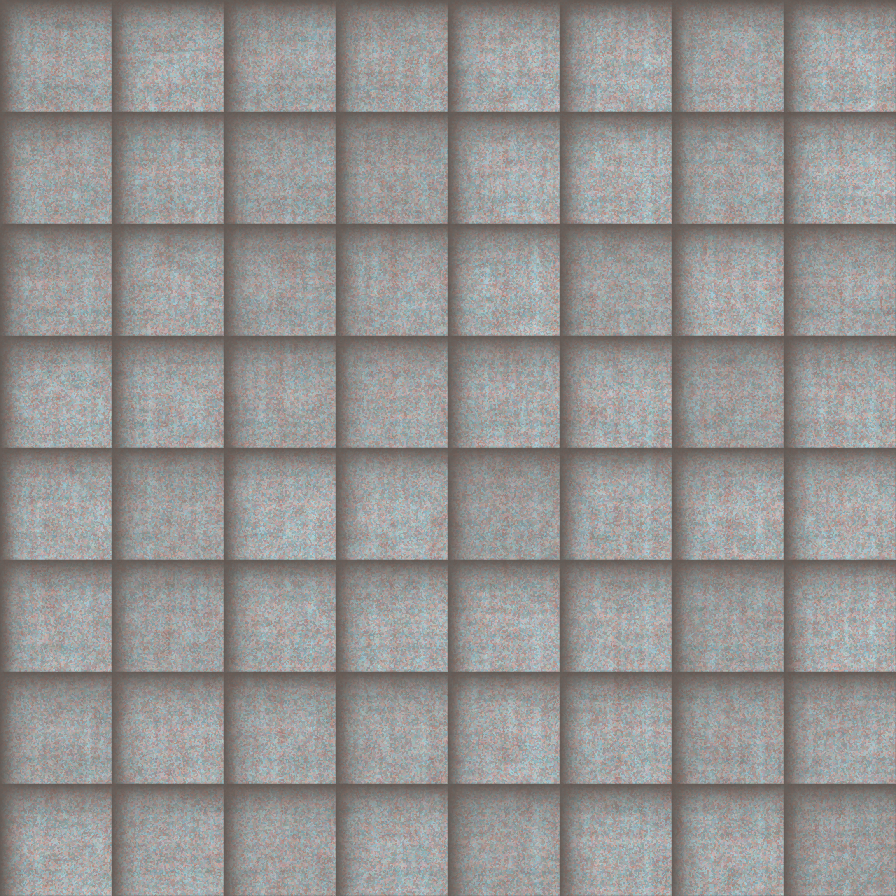
This pattern is drawn by a WebGL 1 fragment shader. Its source:

```glsl
precision highp float;

uniform vec2 u_resolution;

vec3 hash3(vec2 p) {
  vec3 q = fract(p.xyx * vec3(0.1031, 0.1030, 0.0973));
  q += dot(q, q.yxz + 33.33);
  return fract((q.xxy + q.yzz) * q.zyx);
}

// Smooth noise in -1..1 that wraps after count cells
float wrapNoise(vec2 uv, vec2 count, float seed) {
  vec2 p = uv * count;
  vec2 cell = floor(p);
  vec2 f = fract(p);
  f = f * f * (3.0 - 2.0 * f);
  float a = hash3(mod(cell, count) + seed).x;
  float b = hash3(mod(cell + vec2(1.0, 0.0), count) + seed).x;
  float c = hash3(mod(cell + vec2(0.0, 1.0), count) + seed).x;
  float d = hash3(mod(cell + 1.0, count) + seed).x;
  return 2.0 * mix(mix(a, b, f.x), mix(c, d, f.x), f.y) - 1.0;
}

// Cellular specks: random values of the nearest jittered point
vec3 speckValue(vec2 uv, float count) {
  vec2 p = uv * count;
  vec2 cell = floor(p);
  float nearest = 9.0;
  vec3 value = vec3(0.5);
  for (int j = -1; j <= 1; j++) {
    for (int i = -1; i <= 1; i++) {
      vec2 neighbor = mod(cell + vec2(float(i), float(j)), count);
      vec2 jitter = hash3(neighbor + 17.0).xy;
      vec2 offset = vec2(float(i), float(j)) + jitter - fract(p);
      float dist = dot(offset, offset);
      if (dist < nearest) {
        nearest = dist;
        value = hash3(neighbor + 631.0);
      }
    }
  }
  return value - 0.5;
}

// Wide soft shadow from the left and top, thin rim on the right and bottom
float tileLight(vec2 p) {
  vec2 depth = vec2(p.x, 1.0 - p.y);
  vec2 fade = 1.0 - exp(-pow(depth * vec2(8.0, 6.2), vec2(1.25)));
  vec2 rim = smoothstep(0.0, 0.015, 1.0 - depth);
  return fade.x * fade.y * mix(0.7, 1.0, rim.x * rim.y);
}

// Layered sines that give the same thread bands in every tile
float threadBands(float x) {
  float a = 6.2832 * x;
  return 0.6 * sin(a * 9.0 + 0.8) + 0.3 * sin(a * 5.0 + 2.0) - 0.4 * cos(a * 2.0);
}

void main() {
  vec2 uv = gl_FragCoord.xy / u_resolution;
  vec2 grid = uv * 8.0;
  vec2 p = fract(grid);
  vec3 tile = hash3(mod(floor(grid), 8.0) + 5.0);

  // Shadowed tile with its own brightness
  float light = tileLight(p) * (0.89 + 0.22 * tile.x);
  vec3 color = mix(vec3(0.395, 0.36, 0.34), vec3(0.645, 0.65, 0.65), light);

  // Woven threads: cyan down, red across, over felted blotches
  float warp = 0.8 * wrapNoise(uv, vec2(144.0, 24.0), 41.0) + threadBands(p.x);
  float weft = 0.8 * wrapNoise(uv, vec2(24.0, 144.0), 83.0) + threadBands(p.y + 0.3);
  float blotch = wrapNoise(uv, vec2(72.0), 127.0)
               + 0.5 * wrapNoise(uv, vec2(176.0), 211.0);
  vec3 fibre = vec3(0.002, 0.021, 0.026) * warp
             + vec3(0.024, 0.008, 0.006) * weft
             + vec3(0.020, 0.032, 0.036) * blotch;

  // Fine grain: light and dark fibres, tinted red to cyan and yellow to blue
  vec3 speck = speckValue(uv, 512.0);
  fibre += speck.x * vec3(0.12, 0.13, 0.13)
         + speck.y * vec3(0.15, -0.10, -0.11)
         + speck.z * vec3(-0.05, 0.0, 0.09);

  color += fibre * (0.12 + 0.88 * light);
  gl_FragColor = vec4(clamp(color, 0.0, 1.0), 1.0);
}
```
